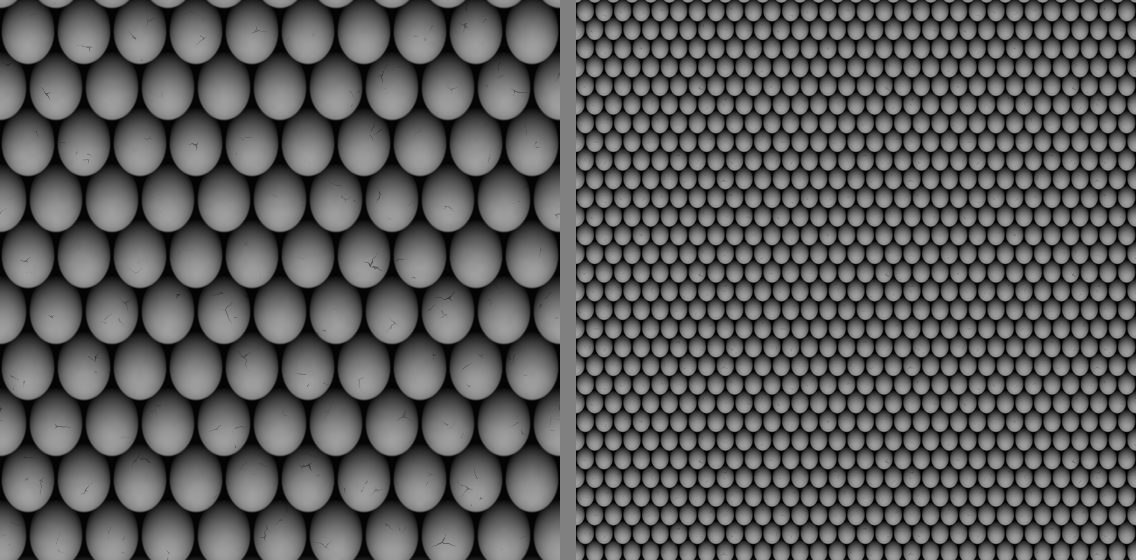
Left: one tile. Right: repeated 3 by 3.
A WebGL 1 fragment shader for this texture map:

```glsl
precision highp float;
// Overlapping rounded grey scales in a 10 by 10 staggered grid, domed and fading
// to black where each one slides beneath the row above. Two rows are layered per
// pixel, and hashed hairline cracks mark some of the scales.
uniform vec2 u_resolution;

float hash(vec2 p) {
  vec3 h = fract(vec3(p.xyx) * 0.1031);
  h += dot(h, h.yzx + 33.33);
  return fract((h.x + h.y) * h.z);
}

vec2 hash2(vec2 p) {
  return vec2(hash(p), hash(p + 47.3));
}

float valueNoise(vec2 p) {
  vec2 i = floor(p), f = fract(p);
  f = f * f * (3.0 - 2.0 * f);
  return mix(mix(hash(i), hash(i + vec2(1.0, 0.0)), f.x),
             mix(hash(i + vec2(0.0, 1.0)), hash(i + vec2(1.0, 1.0)), f.x), f.y);
}

// Darkness of one hairline that thins out from its joint to its tip
float hairline(vec2 p, vec2 joint, float angle, float len) {
  vec2 d = p - joint;
  vec2 dir = vec2(cos(angle), sin(angle));
  float t = clamp(dot(d, dir) / len, 0.0, 1.0);
  float dist = length(d - dir * len * t);
  return smoothstep(mix(0.019, 0.010, t), 0.002, dist) * (1.0 - 0.7 * t);
}

// Two random joints per scale: a three-armed crack and a fainter scatter of scratches
float cracks(vec2 p, vec2 id) {
  vec2 seed = id * 7.0 + 3.0;
  vec2 wobble = vec2(valueNoise(p * 16.0 + seed * 5.0),
                     valueNoise(p * 16.0 + seed * 5.0 + 91.0)) - 0.5;
  p += 0.05 * wobble;
  float dark = 0.0;
  for (int i = 0; i < 6; i++) {
    float n = float(i);
    float group = floor(n / 3.0);
    vec2 rnd = hash2(seed + n * 13.7);
    vec2 joint = (hash2(seed + group * 29.1 + 5.0) - 0.5) * vec2(0.55, 0.6);
    joint += group * (rnd - 0.5) * 0.5;
    float angle = 6.2832 * hash(seed + group * 17.0 + 11.0) + n * 2.1 + rnd.x * 1.2;
    float strength = smoothstep(0.35, 1.0, hash(seed + group * 37.0 + 19.0));
    float len = 0.05 + 0.22 * rnd.y * rnd.y;
    dark = max(dark, hairline(p, joint, angle, len) * strength * (1.0 - 0.35 * group));
  }
  return dark;
}

// Tone in x and coverage in y; v is the height above the lower tip of the row
vec2 scaleLayer(float px, float v, float row) {
  float shifted = px + 0.5 * mod(row, 2.0);
  vec2 id = mod(vec2(floor(shifted), row), 10.0);
  vec2 p = vec2(fract(shifted) - 0.5, v - 0.6);

  // Egg outline: short lower half, longer hidden upper half
  float r = length(p / vec2(0.49, p.y < 0.0 ? 0.6 : 0.82));
  float soft = max(0.08, 24.0 / u_resolution.y);
  float cover = smoothstep(0.0, soft, 1.0 - r);

  // Dome plus a tilt that sinks towards the top
  float dome = sqrt(max(1.0 - r * r, 0.0));
  float tone = max(0.352 - 0.5 * v + 0.48 * dome, 0.02);

  // Wear
  tone *= 0.985 + 0.03 * valueNoise(p * 9.0 + id * 23.0);
  tone *= 1.0 - 0.5 * cracks(p, id);
  return vec2(tone, cover);
}

void main() {
  vec2 p = 10.0 * gl_FragCoord.xy / u_resolution;
  float height = p.y - 0.833;
  float row = floor(height);
  float v = fract(height);

  // The row below lies underneath the current one, over black gaps
  vec2 under = scaleLayer(p.x, v + 1.0, row - 1.0);
  vec2 over = scaleLayer(p.x, v, row);
  float grey = mix(0.015, under.x, under.y);
  grey = mix(grey, over.x, over.y);
  gl_FragColor = vec4(vec3(grey), 1.0);
}
```
